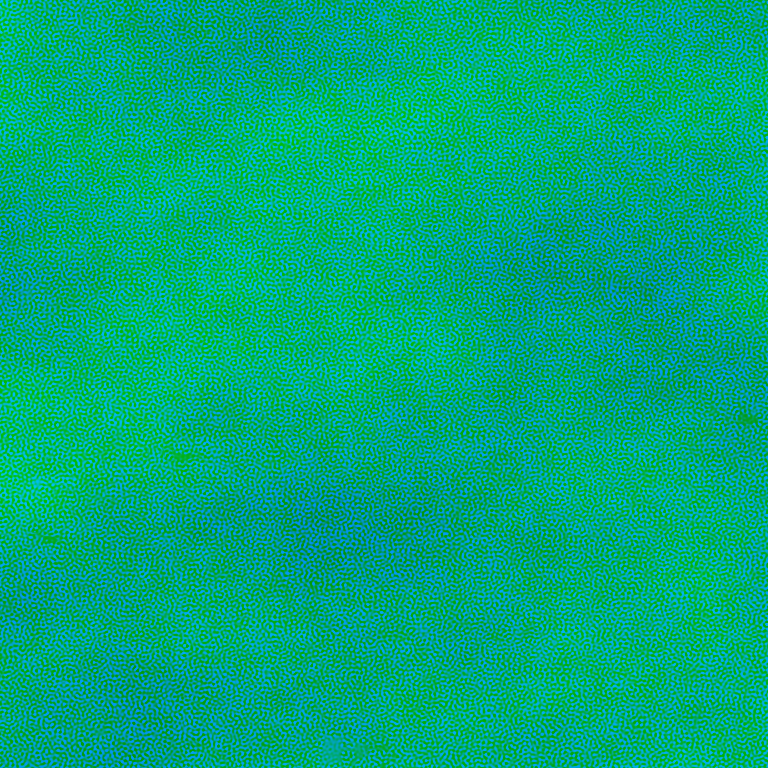
This texture is drawn by a WebGL 2 fragment shader. Its source:

```glsl
#version 300 es
precision highp float;
// A very fine labyrinth of green and blue threads under broad, soft clouds of light.
// The threads are a sum of plane waves of similar wavelength in all directions,
// soft-clipped; layered value noise sets the brightness and tilts the balance.

uniform vec2 u_resolution;
out vec4 outColor;

const float PI = 3.14159265;
const int WAVE_COUNT = 44;
const float MAZE_FREQ = 172.0;     // thread periods across the canvas
const float FREQ_SPREAD = 0.46;    // relative variation of the wavelength
const float MAZE_GAIN = 1.1;
const float CLIP_GAIN = 0.92;      // steepness of the thread edges
const float WARP = 0.004;
const vec2 CLOUD_FREQ = vec2(2.6, 4.4);
const float CLOUD_TILT = 0.25;     // radians
const float CLOUD_LIGHT = 0.17;    // brightness change by clouds
const float CLOUD_BIAS = 0.2;      // shift towards green in bright clouds
const float BLOT_FREQ = 64.0;      // small clumps of one colour
const float BLOT_BIAS = 0.7;
const float SCAR_FREQ = 15.0;      // rare places where threads dissolve
const float GREEN_LEVEL = 0.655;
const vec2 BLUE_RANGE = vec2(0.02, 0.98);

float hash(vec2 p) {
    return fract(sin(dot(p, vec2(127.1, 311.7))) * 43758.5453);
}

float valueNoise(vec2 p) {
    vec2 cell = floor(p);
    vec2 f = fract(p);
    f = f * f * f * (f * (f * 6.0 - 15.0) + 10.0);
    float low = mix(hash(cell), hash(cell + vec2(1.0, 0.0)), f.x);
    float high = mix(hash(cell + vec2(0.0, 1.0)), hash(cell + vec2(1.0)), f.x);
    return mix(low, high, f.y);
}

mat2 rotation(float angle) {
    float c = cos(angle);
    float s = sin(angle);
    return mat2(c, s, -s, c);
}

// Layered noise, centred on zero.
float clouds(vec2 p) {
    float sum = 0.0;
    float amplitude = 0.46;
    mat2 turn = rotation(0.6) * 2.03;
    for (int i = 0; i < 6; i++) {
        sum += amplitude * (2.0 * valueNoise(p) - 1.0);
        p = turn * p + vec2(17.3, 9.1);
        amplitude *= 0.52;
    }
    return sum;
}

// Band-limited random field with unit variance.
float maze(vec2 p) {
    float sum = 0.0;
    for (int i = 0; i < WAVE_COUNT; i++) {
        float n = float(i);
        float angle = PI * (n + hash(vec2(n, 1.0))) / float(WAVE_COUNT);
        float stretch = 1.0 + FREQ_SPREAD * (hash(vec2(n, 2.0)) - 0.5);
        float phase = 2.0 * PI * hash(vec2(n, 3.0));
        vec2 direction = vec2(cos(angle), sin(angle));
        sum += cos(2.0 * PI * MAZE_FREQ * stretch * dot(p, direction) + phase);
    }
    return sum * sqrt(2.0 / float(WAVE_COUNT));
}

void main() {
    float side = min(u_resolution.x, u_resolution.y);
    vec2 p = gl_FragCoord.xy / side;

    // Broad light with faint upright streaks.
    float light = clouds(rotation(-CLOUD_TILT) * p * CLOUD_FREQ + vec2(3.7, 8.2));
    light += 0.15 * (valueNoise(p * vec2(15.0, 3.5) + 40.0) - 0.5);

    // Threads on gently bent coordinates, faded when too fine to resolve.
    vec2 bend = vec2(valueNoise(p * 9.0 + 5.0), valueNoise(p * 9.0 + 31.0)) - 0.5;
    float resolved = smoothstep(1.2, 2.4, side / MAZE_FREQ);
    float threads = MAZE_GAIN * resolved * maze(p + WARP * bend);

    // Small clumps, and rare scars that turn into plain colour.
    float blot = valueNoise(p * BLOT_FREQ + 11.0) - 0.5;
    vec2 scarPos = rotation(0.7) * p * SCAR_FREQ * vec2(1.0, 1.7);
    float scar = smoothstep(0.94, 0.99, valueNoise(scarPos + 2.0 * blot + 63.0));
    float field = threads * (1.0 - 0.75 * scar);
    field += BLOT_BIAS * blot * (1.0 + 2.0 * scar) - CLOUD_BIAS * light - 0.06;

    // Colour: threads drive blue, clouds drive green.
    float blueness = 0.5 + 0.5 * tanh(CLIP_GAIN * field);
    float green = GREEN_LEVEL + CLOUD_LIGHT * light;
    float blue = mix(BLUE_RANGE.x, BLUE_RANGE.y, blueness);
    outColor = vec4(0.0, green, blue, 1.0);
}
```
